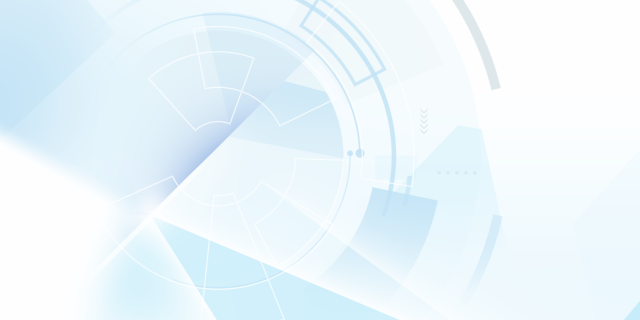
Write a Shadertoy shader that draws this background.

```glsl
// Pale technical background: dial rings, glassy facets and white light beams.
#define CENTER vec2(0.682, 0.513)
#define HUB vec2(0.469, 0.328)
#define WHITE vec3(0.995, 0.998, 1.0)
#define ICE vec3(0.90, 0.965, 0.99)
#define SKY vec3(0.75, 0.885, 0.96)
#define AQUA vec3(0.78, 0.93, 0.98)
#define SHADOW vec3(0.62, 0.73, 0.90)
#define STEEL vec3(0.85, 0.895, 0.91)
#define DISC_RADIUS 0.391
#define HAIRLINE 0.0018

vec3 col = WHITE;

void tint(vec3 paint, float amount) {
  col = mix(col, paint, clamp(amount, 0.0, 1.0));
}

// Smooth step that may run in either direction
float ramp(float a, float b, float x) {
  float t = clamp((x - a) / (b - a), 0.0, 1.0);
  return t * t * (3.0 - 2.0 * t);
}

// Antialiased coverage of a signed distance
float fill(float d) {
  float e = 0.8 / iResolution.y;
  return ramp(e, -e, d);
}

// Signed distance to the line a-b, positive on its left
float side(vec2 p, vec2 a, vec2 b) {
  vec2 t = normalize(b - a);
  return t.x * (p.y - a.y) - t.y * (p.x - a.x);
}

// Annular sector between two radii and two angles in degrees
float sector(vec2 q, float r0, float r1, float a0, float a1) {
  float r = length(q);
  float turn = degrees(atan(q.y, q.x)) - 0.5 * (a0 + a1);
  turn = abs(mod(turn + 180.0, 360.0) - 180.0) - 0.5 * (a1 - a0);
  return max(abs(r - 0.5 * (r0 + r1)) - 0.5 * (r1 - r0), r * radians(turn));
}

float band(vec2 q, float r0, float r1, float a0, float a1) {
  return fill(sector(q, r0, r1, a0, a1));
}

float hairline(vec2 q, float r0, float r1, float a0, float a1) {
  return fill(abs(sector(q, r0, r1, a0, a1)) - HAIRLINE);
}

float glow(vec2 p, vec2 c, vec2 size) {
  vec2 d = (p - c) / size;
  return exp(-dot(d, d));
}

void mainImage(out vec4 fragColor, in vec2 fragCoord) {
  vec2 p = fragCoord / iResolution.y, q = p - CENTER, h = p - HUB;
  float r = length(q);
  float u = (h.x + h.y) * 0.7071, v = (h.y - h.x) * 0.7071;
  float disc = fill(r - DISC_RADIUS);

  // Base wash and outer disc
  tint(ICE, 0.65 * ramp(0.75, 0.1, p.y) * ramp(0.5, 1.1, p.x));
  tint(ICE, 0.3 * fill(r - 0.82) * ramp(0.2, 0.8, p.x));
  tint(ICE, 0.75 * glow(p, vec2(0.45, 0.72), vec2(0.4, 0.45)));

  // Upper left facet
  vec2 tip = vec2(0.36, 0.896);
  float facet = max(side(p, vec2(0.273, 1.0), tip), -side(p, vec2(0.234, 0.779), tip));
  tint(SKY, 0.85 * glow(p, vec2(-0.05, 0.68), vec2(0.33, 0.36)));
  tint(SKY, 0.45 * fill(facet) * ramp(0.5, 0.1, p.x));

  // Right facets
  vec2 peak = vec2(1.432, 0.609), brow = vec2(1.505, 0.596);
  float gem = max(side(p, vec2(1.26, 0.43), peak), side(p, peak, brow));
  gem = max(gem, side(p, brow, vec2(1.55, 0.388)));
  tint(AQUA, 0.38 * fill(gem) * ramp(0.1, 0.5, p.y));
  vec2 notch = vec2(1.79, 0.3);
  float shard = max(side(p, notch, vec2(1.88, 0.4)), -side(p, notch, vec2(1.86, 0.0)));
  tint(ICE, 0.3 * fill(shard));
  tint(STEEL, 0.13 * band(q, 0.43, 0.76, 22.0, 62.0));
  vec2 box = abs(p - vec2(1.237, 0.477)) - vec2(0.065, 0.037);
  tint(AQUA, 0.18 * fill(max(box.x, box.y)));
  tint(AQUA, fill(side(p, vec2(1.95, 0.0), vec2(2.0, 0.06))));

  // Inner disc and its panels
  tint(STEEL, 0.4 * disc * ramp(0.15, 0.9, p.y) * ramp(0.25, 0.7, p.x));
  tint(ICE, 0.5 * disc);
  float wedge = max(side(p, vec2(0.716, 0.62), vec2(0.635, 0.95)), -v);
  tint(SKY, 0.28 * fill(max(wedge, r - 0.45)));
  float panel = max(side(p, vec2(0.716, 0.792), vec2(1.042, 0.706)),
                    -side(p, vec2(0.729, 0.57), vec2(1.073, 0.505)));
  tint(SKY, disc * fill(max(panel, v)) * mix(0.3, 0.65, ramp(0.5, 0.75, p.y)));

  // Annular block and lower triangle
  tint(SKY, 0.85 * band(q, 0.492, 0.7, -58.0, -11.5) * ramp(-0.05, 0.45, p.y));
  float upperRay = side(p, HUB, vec2(1.25, 0.0));
  float lowerRay = side(p, HUB, vec2(0.677, 0.0));
  tint(AQUA, 0.75 * fill(max(upperRay, -lowerRay)));
  tint(AQUA, 0.7 * fill(lowerRay) * glow(p, vec2(0.44, 0.12), vec2(0.18, 0.2)));

  // Shadow folded along the diagonal
  tint(SHADOW, 0.8 * fill(-v) * exp(-max(v, 0.0) / 0.075) * exp(-pow(abs(u - 0.24) / 0.25, 2.0)));
  tint(WHITE, 0.5 * fill(v) * glow(vec2(u, v), vec2(0.2, 0.0), vec2(0.2, 0.1)));

  // Rings, bars and bracket
  float fade = ramp(-0.45, 0.1, q.x);
  tint(SKY, 0.8 * fade * band(q, 0.542, 0.556, -20.0, 150.0));
  tint(SKY, 0.8 * fade * band(q, 0.44, 0.445, 1.0, 165.0));
  tint(SKY, 0.6 * band(q, 0.41, 0.414, -110.0, 1.0));
  tint(SKY, 0.6 * band(q, 0.595, 0.61, -15.0, -6.0));
  tint(SKY, 0.75 * fill(abs(sector(q, 0.482, 0.586, 27.5, 57.5)) - 0.005));
  tint(STEEL, 0.85 * band(q, 0.878, 0.908, 13.5, 50.0));
  tint(SKY, 0.5 * band(q, 0.878, 0.908, -45.0, -12.0) * ramp(0.0, 0.25, p.y));

  // Ring ends, dots and chevrons
  for (int i = 0; i < 5; i++) {
    float k = float(i);
    if (i < 2) tint(SKY, 0.85 * fill(length(p - vec2(1.094 + 0.031 * k, 0.521)) - 0.009 - 0.005 * k));
    tint(STEEL, 0.8 * fill(length(p - vec2(1.372 + 0.028 * k, 0.46)) - 0.005));
    vec2 c = abs(p - vec2(1.325, 0.583 + 0.016 * k) - vec2(0.0, abs(p.x - 1.325)));
    tint(STEEL, 0.7 * fill(max(c.y - 0.003, c.x - 0.011)));
  }

  // White beams through the hub
  float leftRay = side(p, vec2(0.0, 0.596), HUB);
  tint(WHITE, ramp(0.03, -0.05, leftRay) * ramp(0.36, 0.16, p.x - 0.4 * p.y));
  tint(WHITE, 0.9 * ramp(-0.05, 0.03, h.x) * fill(-upperRay) * exp(-max(upperRay, 0.0) / 0.05));
  tint(WHITE, 0.85 * fill(max(lowerRay, h.y)) * exp(min(lowerRay, 0.0) / 0.035));
  float sweep = side(p, vec2(0.794, 0.445), vec2(1.406, 0.0));
  tint(WHITE, 0.65 * ramp(0.75, 1.0, p.x) * fill(-sweep) * exp(-max(sweep, 0.0) / 0.06));
  tint(WHITE, 0.7 * glow(p, HUB, vec2(0.06)));
  tint(WHITE, 0.7 * fill(abs(v + 0.006) - 0.008) * ramp(-0.33, -0.2, u) * ramp(0.28, 0.15, u));

  // White hairline sectors
  float lines = hairline(q, 0.107, 0.325, 70.0, 132.0);
  lines = max(lines, hairline(q, 0.214, 0.404, 26.0, 101.0));
  lines = max(lines, hairline(q, 0.242, 0.391, -62.0, -2.0));
  lines = max(lines, hairline(q, 0.156, 0.417, 204.0, 329.0));
  lines = max(lines, hairline(q, 0.125, 0.55, 264.0, 292.0));
  lines = max(lines, hairline(q, 0.45, 0.612, -9.0, 52.0));
  tint(WHITE, 0.8 * lines);

  fragColor = vec4(col, 1.0);
}
```
